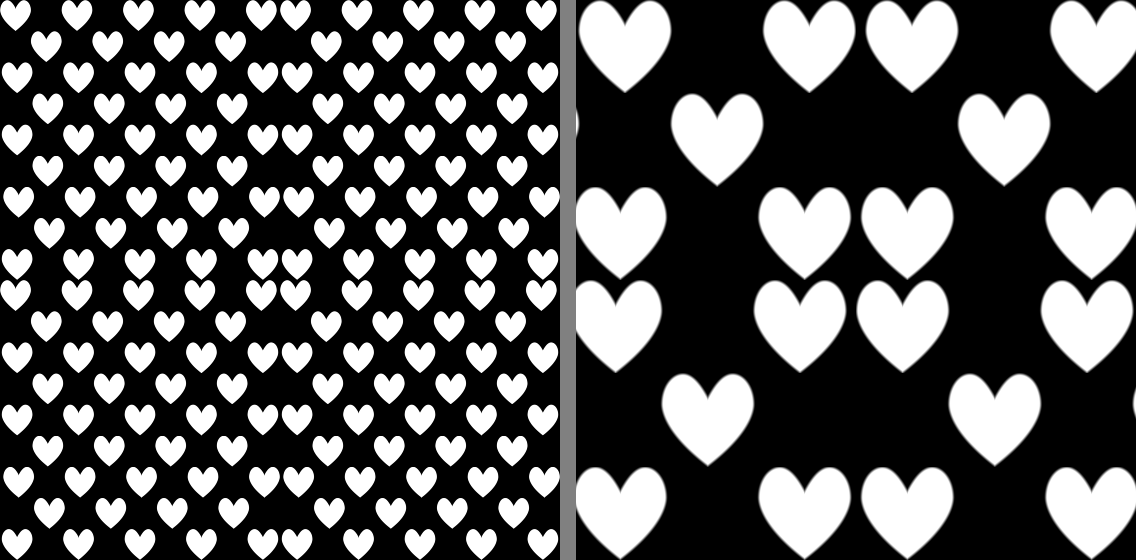
Left: the whole. Right: its middle third, enlarged.
A three.js fragment shader for this pattern:

```glsl
// White hearts in staggered rows on black, drawn as a block of nine rows
// that repeats twice across and twice up. Rows alternate five and four hearts,
// with small sideways jogs; each heart is a distance from three joined curves.
varying vec2 vUv;

// Approximate signed distance, positive inside; the heart is 1 wide and 1 tall, tip at the origin.
float heartDistance(vec2 p) {
  float q = abs(p.x);

  // Sides curving down to the tip
  if (p.y < 0.67) {
    float drop = 1.0 - p.y / 0.67;
    float slope = 0.5 * 1.75 / 0.67 * pow(drop, 0.75);
    return (0.5 - 0.5 * pow(drop, 1.75) - q) / sqrt(1.0 + slope * slope);
  }

  // Inner half of the lobe, falling to the notch
  if (q < 0.27) {
    float t = (0.27 - q) / 0.27;
    float slope = 0.52 * t / 0.27;
    return (1.0 - 0.26 * t * t - p.y) / sqrt(1.0 + slope * slope);
  }

  // Outer half of the lobe, a quarter ellipse
  vec2 radii = vec2(0.23, 0.33);
  vec2 e = (vec2(q, p.y) - vec2(0.27, 0.67)) / radii;
  return (1.0 - dot(e, e)) / (2.0 * max(length(e / radii), 0.001));
}

void main() {
  // Block coordinates: nine units each way, rows counted from the top
  vec2 block = fract(vUv * 2.0) * 9.0;
  float row = 8.0 - floor(block.y);
  float odd = mod(row, 2.0);

  // Sideways jog grows down the block, then steps back in the last row
  float jog = floor((row + 2.0) / 4.0) - step(7.5, row);
  float start = 0.5 + 0.9875 * odd + 0.05 * jog;

  // Nearest heart in the row
  float column = clamp(floor((block.x - start) / 1.975 + 0.5), 0.0, 4.0 - odd);
  vec2 p = vec2(block.x - start - 1.975 * column, fract(block.y) - 0.0075);

  float white = smoothstep(-0.02, 0.02, heartDistance(p / 0.985));
  gl_FragColor = vec4(vec3(white), 1.0);
}
```
